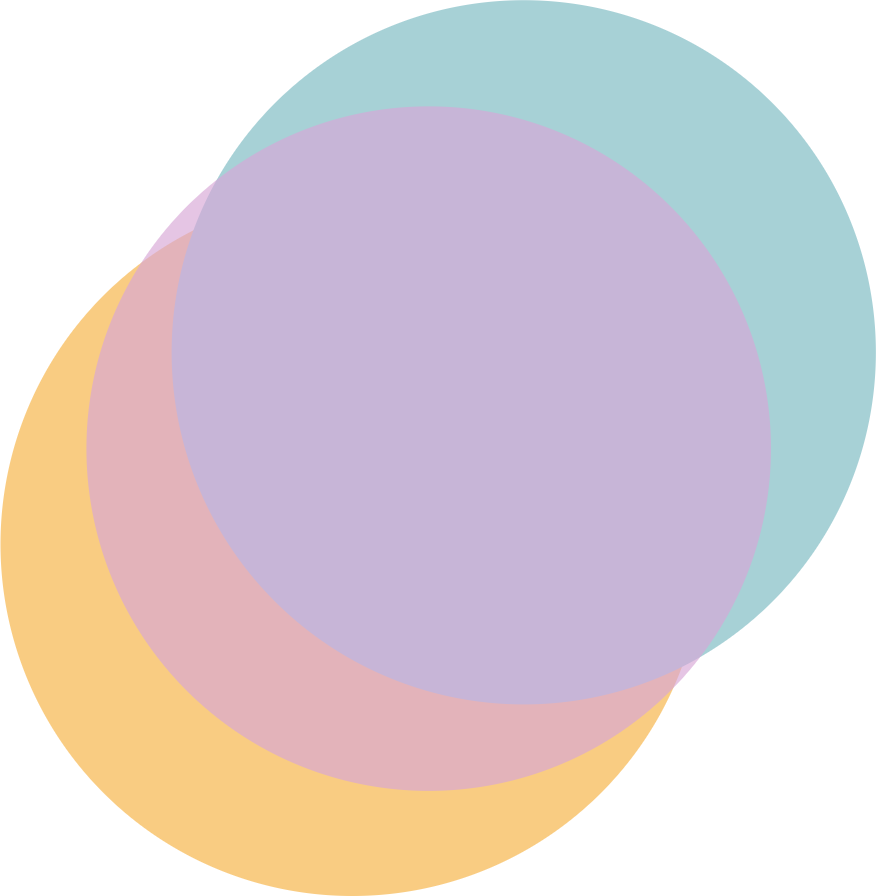
Write a WebGL 2 fragment shader that draws this background.

```glsl
#version 300 es
precision highp float;
// Three large overlapping discs on white: orange at lower left, teal at
// upper right, and a translucent lilac disc laid over both in the middle.
// Each disc is a distance function whose edge is smoothed over one pixel.

#define PAPER        vec3(1.0)
#define ORANGE       vec3(0.977, 0.800, 0.510)
#define TEAL         vec3(0.655, 0.818, 0.840)
#define LILAC        vec3(0.844, 0.653, 0.842)
#define LILAC_ALPHA  0.66
// Discs as centre x, centre y, radius, in canvas heights from the middle
#define ORANGE_DISC  vec3(-0.0957, -0.1074, 0.3926)
#define TEAL_DISC    vec3(0.0957, 0.1068, 0.3930)
#define LILAC_DISC   vec3(-0.0104, -0.0007, 0.3820)

uniform vec2 u_resolution;
out vec4 fragColor;

// Coverage of a disc: 1 inside, 0 outside, blended across one pixel
float discCoverage(vec2 point, vec3 disc) {
    float signedDistance = length(point - disc.xy) - disc.z;
    return clamp(0.5 - signedDistance * u_resolution.y, 0.0, 1.0);
}

void main() {
    vec2 point = (gl_FragCoord.xy - 0.5 * u_resolution) / u_resolution.y;

    // Opaque discs, back to front
    vec3 color = PAPER;
    color = mix(color, ORANGE, discCoverage(point, ORANGE_DISC));
    color = mix(color, TEAL, discCoverage(point, TEAL_DISC));

    // Translucent disc tints everything beneath it
    color = mix(color, LILAC, LILAC_ALPHA * discCoverage(point, LILAC_DISC));

    fragColor = vec4(color, 1.0);
}
```
